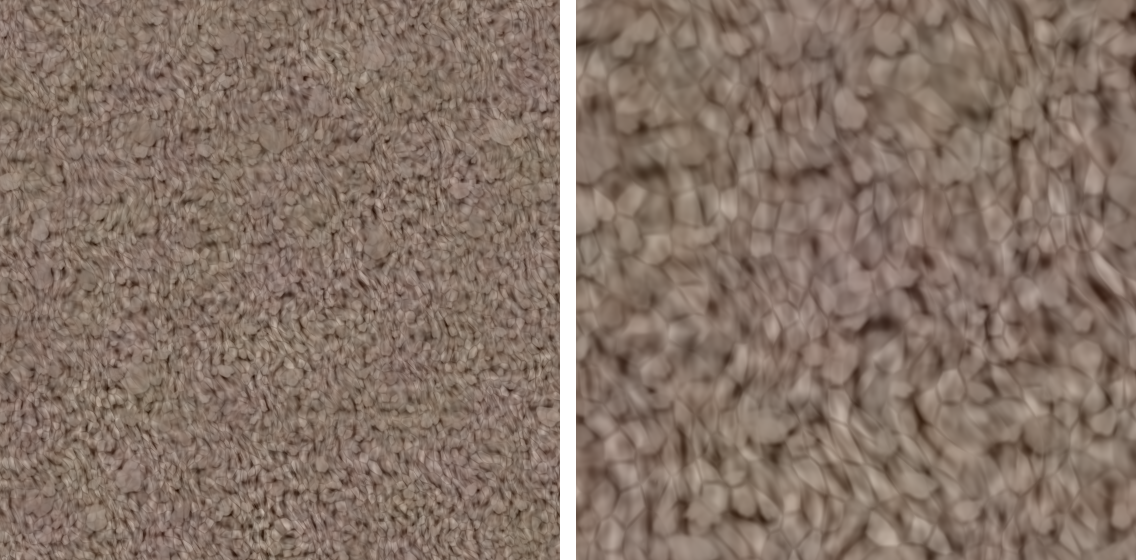
Left: the whole. Right: its middle third, enlarged.
A WebGL 1 fragment shader for this texture:

```glsl
precision highp float;
// Dry gravelly soil: fine upright grains with dark gaps, plus scattered pale pebbles.
// Gradient noise and a stretched cell pattern give the grains; jittered grids place
// the pebbles. All parts add to one tone, which is then tinted around a mid brown.

#define SOIL_COLOR vec3(0.522, 0.449, 0.402)
#define GRAIN_FREQ vec2(92.0, 54.0)
#define CELL_FREQ vec2(78.0, 56.0)
#define GRAIN_LEAN 0.16
#define GRAIN_CONTRAST 0.22
#define FINE_CONTRAST 0.10
#define CELL_CONTRAST 0.09
#define GAP_DEPTH 0.055
#define PEBBLE_OPACITY 0.8
#define EDGE_SOFTNESS 0.0022

uniform vec2 u_resolution;

float hash(vec2 p) {
  return fract(sin(dot(p, vec2(127.1, 311.7))) * 43758.5453);
}

vec2 hash2(vec2 p) {
  return vec2(hash(p), hash(p + 37.3));
}

float slope(vec2 corner, vec2 offset) {
  float angle = 6.2832 * hash(corner);
  return dot(vec2(cos(angle), sin(angle)), offset);
}

// Gradient noise, about -0.7 to 0.7
float noise(vec2 p) {
  vec2 i = floor(p), f = fract(p);
  vec2 w = f * f * f * (f * (f * 6.0 - 15.0) + 10.0);
  vec2 e = vec2(1.0, 0.0);
  float low = mix(slope(i, f), slope(i + e.xy, f - e.xy), w.x);
  float high = mix(slope(i + e.yx, f - e.yx), slope(i + e.xx, f - e.xx), w.x);
  return mix(low, high, w.y);
}

// Packed grains: a tone for each cell, darkened in the gaps between them
float grainCells(vec2 p) {
  vec2 base = floor(p);
  float nearest = 9.0, second = 9.0, shade = 0.0;
  for (int y = -1; y <= 1; y++) {
    for (int x = -1; x <= 1; x++) {
      vec2 cell = base + vec2(float(x), float(y));
      float d = length(cell + hash2(cell) - p);
      if (d < nearest) {
        second = nearest;
        nearest = d;
        shade = hash(cell + 71.9) - 0.5;
      } else {
        second = min(second, d);
      }
    }
  }
  float inside = smoothstep(0.0, 0.3, second - nearest);
  return CELL_CONTRAST * shade * inside - GAP_DEPTH * (1.0 - inside);
}

// Lays one size of pebble over the tone, each with a shadow on its lower side
float addPebbles(float tone, vec2 p, float freq, float chance) {
  vec2 q = p * freq, base = floor(q);
  for (int y = -1; y <= 1; y++) {
    for (int x = -1; x <= 1; x++) {
      vec2 cell = base + vec2(float(x), float(y));
      vec2 d = q - cell - 0.25 - 0.5 * hash2(cell + 5.7);
      float seed = hash(cell + 19.4);
      float present = step(hash(cell + 83.1), chance);
      float turn = 6.2832 * seed, c = cos(turn), s = sin(turn);
      vec2 r = vec2(c * d.x + s * d.y, c * d.y - s * d.x) * vec2(0.85, 1.2);
      float angle = atan(r.y, r.x + 0.00001);
      float radius = mix(0.15, 0.32, hash(cell + 47.2));
      radius *= 1.0 + 0.10 * sin(3.0 * angle + turn) + 0.06 * sin(5.0 * angle - turn);
      float edge = (length(r) - radius) / freq;
      float body = 1.0 - smoothstep(-EDGE_SOFTNESS, EDGE_SOFTNESS, edge);
      float rim = 1.0 - smoothstep(0.0, 0.007, edge);
      float below = smoothstep(-0.3, 0.9, dot(d, vec2(0.4, -0.9)) / radius);
      float shade = mix(0.01, 0.11, fract(seed * 7.3)) + 0.25 * tone;
      tone -= 0.11 * present * rim * below;
      tone = mix(tone, shade, present * body * PEBBLE_OPACITY);
    }
  }
  return tone;
}

void main() {
  vec2 p = gl_FragCoord.xy / u_resolution.y;

  // Lean the grains, and bend that lean from place to place
  vec2 q = p + vec2(GRAIN_LEAN * p.y, 0.0);
  q += 0.022 * vec2(noise(p * 13.0), 0.5 * noise(p * 13.0 + 31.7));

  // Grain tone, with deeper dark flecks and patches of stronger contrast
  float fleck = noise(q * GRAIN_FREQ);
  float tone = GRAIN_CONTRAST * fleck - 0.10 * smoothstep(0.2, 0.6, -fleck);
  tone += FINE_CONTRAST * noise(q * GRAIN_FREQ * 2.1 + 13.5);
  tone += grainCells(q * CELL_FREQ) + 0.018;
  tone *= mix(1.15, 0.9, p.y) + 0.45 * noise(p * 5.0 + 8.2);

  // Pebbles, from small to large
  tone = addPebbles(tone, p, 43.0, 0.32);
  tone = addPebbles(tone, p + 0.37, 25.0, 0.24);
  tone = addPebbles(tone, p + 0.71, 12.0, 0.10);

  // Broad light and dark areas, and faint mauve and ochre tints
  tone += 0.03 * noise(p * 7.0 + 3.1);
  vec3 color = SOIL_COLOR + tone * vec3(1.0, 1.03, 1.03);
  color += 0.022 * noise(p * 9.0 + 52.0) * vec3(0.3, -0.4, 1.0);
  color += 0.025 * noise(p * 34.0 + 17.0) * vec3(0.7, -0.2, -0.6);
  gl_FragColor = vec4(clamp(color, 0.0, 1.0), 1.0);
}
```
